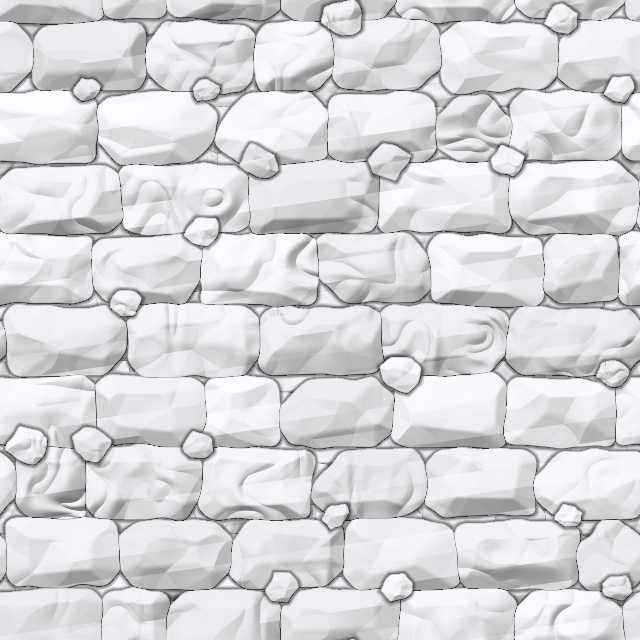
Write a WebGL 1 fragment shader that draws this texture.

```glsl
precision highp float;
// A tiling wall of pale chiselled stones in nine rows, with pebbles and filler.
// Each stone is cut by eight slanted planes, then folded and faceted by noise;
// the topmost stone at each point is lit from the upper left.
uniform vec2 u_resolution;

const float ROWS = 9.0;            // rows, and wall width in row heights
const float ROW_SHIFT = 0.293;
const float NARROW_WIDTH = 1.0;    // one narrow stone in most rows
const float SEAM_JITTER = 0.16;
const float OVERLAP = 0.02;
const float FACET_DEPTH = 0.30;
const float FOLD_DEPTH = 0.55;
const float PEBBLE_SHARE = 0.42;
const float LINE_WIDTH = 0.022;
const vec3 START_TOP = vec3(3.61, 6.19, 1.73);   // first seam of each row
const vec3 START_MID = vec3(7.62, 1.82, 2.93);
const vec3 START_LOW = vec3(0.18, 8.09, 1.41);
const vec3 LIGHT = vec3(-0.24, 0.55, 0.80);
const vec3 COOL_WHITE = vec3(0.988, 0.996, 1.012);
const vec3 GAP_GRAY = vec3(0.62);
const vec3 GAP_RED = vec3(0.36, 0.15, 0.14);

struct Stone { vec2 q; vec2 size; float seed; };
Stone top;
float topLayer = 0.0;              // 0 gap, 1 filler, 2 stone, 3 pebble
vec3 nearest = vec3(-1.0);         // greatest inner distance per layer
vec3 second = vec3(-1.0);

float hash(vec2 p) {
  vec3 a = fract(vec3(p.xyx) * vec3(0.1031, 0.1030, 0.0973));
  a += dot(a, a.yzx + 33.33);
  return fract((a.x + a.y) * a.z);
}

float smoothNoise(vec2 p) {
  vec2 i = floor(p), f = fract(p);
  f = f * f * (3.0 - 2.0 * f);
  return mix(mix(hash(i), hash(i + vec2(1, 0)), f.x),
             mix(hash(i + vec2(0, 1)), hash(i + 1.0), f.x), f.y);
}

// Flat triangles between random heights
float facetNoise(vec2 p) {
  vec2 i = floor(p), f = fract(p);
  vec2 stepTo = f.x > f.y ? vec2(1, 0) : vec2(0, 1);
  float low = min(f.x, f.y), high = max(f.x, f.y);
  return hash(i) * (1.0 - high) + hash(i + stepTo) * (high - low) + hash(i + 1.0) * low;
}

float softMin(float a, float b, float k) {
  float h = max(k - abs(a - b), 0.0) / k;
  return min(a, b) - h * h * k * 0.25;
}

// x: distance inside the outline, y: height of the bevelled block
vec2 block(vec2 q, vec2 size, float seed) {
  float r = min(size.x, size.y), small = step(r, 0.3);
  float roundness = mix(mix(0.12, 0.45, small), 0.46, hash(vec2(seed, 3)));
  vec2 tilt = vec2(hash(vec2(seed, 5)), hash(vec2(seed, 7))) - 0.5;
  float inside = 1.0, height = 0.36 * r + 0.2 * dot(tilt, q);
  for (int i = 0; i < 8; i++) {
    float k = float(i), rnd = hash(vec2(seed, 11.0 + k));
    float a = k * 0.785398, b = a + (rnd - 0.5) * mix(0.12, 0.6, small);
    float d = dot(abs(vec2(cos(a), sin(a))), size) - dot(vec2(cos(b), sin(b)), q);
    d -= mod(k, 2.0) * r * roundness * (0.5 + rnd);
    inside = softMin(inside, d, 0.14 * r);
    float slope = mix(0.3, 0.95, hash(vec2(seed, 23.0 + k)));
    height = softMin(height, d * slope, 0.04 * r);
  }
  inside += 0.13 * r * (smoothNoise(q * 1.9 / r + seed) - 0.45);
  return vec2(inside, height);
}

float relief(vec2 q) {
  float r = min(top.size.x, top.size.y);
  vec2 p = q / r + top.seed * 1.7;
  float warp = smoothNoise(p * 1.1 + 9.0);
  float facets = facetNoise(mat2(0.8, 0.6, -0.6, 0.8) * p * 1.1 + warp * 0.8);
  float fold = abs(smoothNoise(p * vec2(1.0, 0.8) + warp * 1.6) - 0.45);
  fold *= pow(hash(vec2(top.seed, 41)), 1.5);
  return block(q, top.size, top.seed).y + r * (FACET_DEPTH * facets + FOLD_DEPTH * fold);
}

vec3 maskAt(float k) { return 1.0 - step(0.5, abs(vec3(0, 1, 2) - k)); }

void place(vec2 q, vec2 size, float seed, float layer) {
  q.x -= ROWS * floor(q.x / ROWS + 0.5);
  if (any(greaterThan(abs(q), size + 0.2))) return;
  float d = block(q, size, seed).x;
  vec3 mask = maskAt(layer - 1.0);
  float old = dot(nearest, mask);
  second = mix(second, max(second, vec3(min(d, old))), mask);
  nearest = mix(nearest, max(nearest, vec3(d)), mask);
  if (d > max(old, 0.0) && layer >= topLayer) {
    top = Stone(q, size, seed);
    topLayer = layer;
  }
}

float seam(float row, float slot, float narrow) {
  vec3 starts = row < 2.5 ? START_TOP : row < 5.5 ? START_MID : START_LOW;
  float x = dot(starts, maskAt(mod(row, 3.0)));
  x += (hash(vec2(row + 50.0, mod(slot, 6.0))) - 0.5) * SEAM_JITTER;
  return slot < 0.5 ? x : x + narrow + (slot - 1.0) * (ROWS - narrow) / 5.0;
}

void main() {
  vec2 p = gl_FragCoord.xy / u_resolution * ROWS + vec2(0, ROW_SHIFT);
  // Stones of three rows, each with fillers and a pebble at its corner
  for (int j = -1; j <= 1; j++) {
    float level = floor(p.y) + float(j), row = mod(8.0 - level, ROWS);
    float narrow = (row == 2.0 || row == 4.0) ? 0.0 : NARROW_WIDTH;
    for (int i = 0; i < 6; i++) {
      float slot = float(i), seed = 1.0 + row * 7.0 + slot;
      if (slot < 0.5 && narrow == 0.0) continue;
      float left = seam(row, slot, narrow), right = seam(row, slot + 1.0, narrow);
      float rnd = hash(vec2(seed, 61)), rnd2 = hash(vec2(seed, 67));
      vec2 corner = p - vec2(left, level + 1.0);
      vec2 size = vec2((right - left) * 0.5, 0.5 - 0.04 * rnd) + OVERLAP;
      vec2 center = vec2((right - left) * 0.5, -0.525 + 0.05 * rnd2);
      place(corner - center, size, seed, 2.0);
      place(corner, vec2(0.5 + 0.25 * rnd, 0.33), seed + 80.0, 1.0);
      place(corner - vec2(0.85, 0), vec2(0.55, 0.28), seed + 150.0, 1.0);
      place(corner + vec2(0, 0.5), vec2(0.31, 0.4), seed + 290.0, 1.0);
      if (rnd < PEBBLE_SHARE)
        place(corner - vec2(rnd2 - 0.5, 0.1) * 0.3, vec2(0.19, 0.15) + 0.1 * rnd2, seed + 220.0, 3.0);
    }
  }

  // Bare gap, then the light on the topmost stone
  vec3 color = mix(GAP_GRAY, GAP_RED, smoothstep(0.5, 0.65, smoothNoise(p * 2.0)));
  float cover = max(nearest.y, nearest.z);
  if (topLayer > 0.5) {
    vec2 e = vec2(0.014, 0);
    vec2 grad = vec2(relief(top.q + e.xy), relief(top.q + e.yx)) - relief(top.q);
    float shade = 1.0 - max(dot(normalize(vec3(-grad / e.x, 1)), LIGHT), 0.0);
    float tone = 0.995 - 0.5 * pow(max(shade, 0.0), 1.5) - 0.06 * hash(vec2(top.seed, 71));
    vec3 mask = maskAt(topLayer - 1.0);
    float edge = dot(nearest, mask) - max(dot(second, mask), 0.0);
    // Outlines darken on the sides turned from the light
    float ink = mix(0.25, 0.75, smoothstep(0.1, 0.5, shade));
    if (topLayer < 1.5) ink *= 0.4;
    else cover = topLayer > 2.5 ? -1.0 : nearest.z;
    tone *= 1.0 - ink * (1.0 - smoothstep(0.0, LINE_WIDTH, edge));
    color = tone * mix(vec3(1), COOL_WHITE, smoothstep(0.82, 0.92, tone));
  }
  // Contact shadow beside the stones lying above
  color *= 1.0 - 0.45 * smoothstep(-0.06, 0.0, cover);
  gl_FragColor = vec4(color, 1);
}
```
